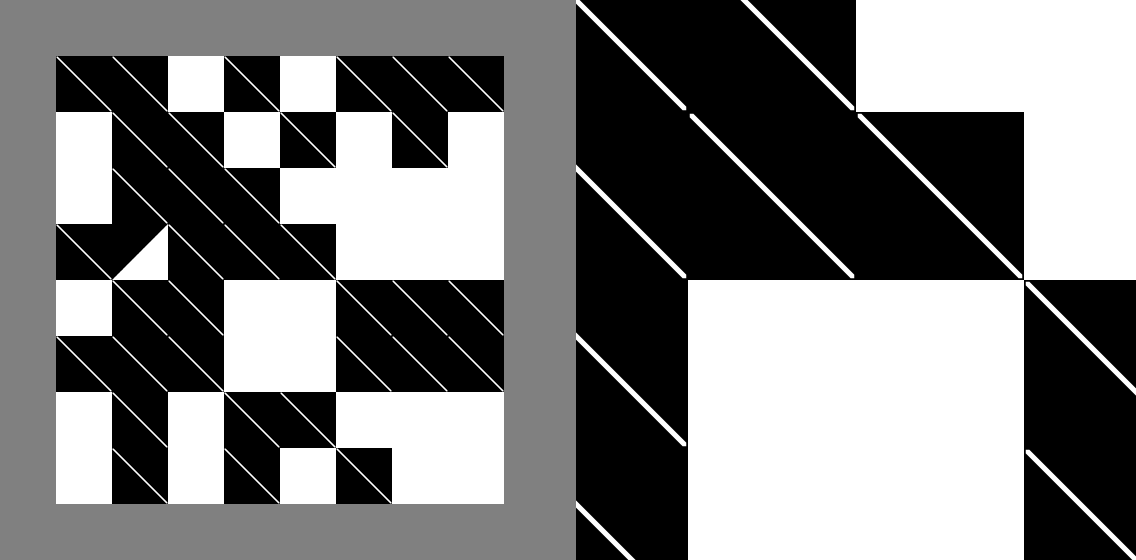
Left, the full canvas; right, a detail of the centre.
Reproduce this pattern procedurally as a WebGL 2 fragment shader.

```glsl
#version 300 es
precision highp float;
precision highp int;

#define CELLS 8
#define MARGIN 0.1
#define BLACK_CELLS 34
#define SEAM_WIDTH 0.003
#define SEAM_INSET 0.001
#define SAMPLES 4

uniform vec2 u_resolution;
out vec4 fragColor;

const float GREY = 0.5;
const float BLACK = 0.0;
const float WHITE = 1.0;

// Shuffles the cell numbers one to one, so the count of black cells is exact.
int cellRank(ivec2 cell) {
    int last = CELLS * CELLS - 1;
    int rank = cell.y * CELLS + cell.x;
    for (int i = 0; i < 4; i++) {
        rank = (rank * 29 + 11) & last;
        rank ^= rank >> 3;
    }
    return rank;
}

// Black cell: two triangles parted by a thin falling diagonal.
float seamedCell(vec2 local, float size) {
    float seam = abs(local.x + local.y - size) * sqrt(0.5) - 0.5 * SEAM_WIDTH;
    vec2 toEdge = min(local, size - local);
    float inset = SEAM_INSET - min(toEdge.x, toEdge.y);
    return max(seam, inset) < 0.0 ? WHITE : BLACK;
}

// Half cell: black above the rising diagonal.
float halfCell(vec2 local) {
    return local.y > local.x ? BLACK : WHITE;
}

float boardTone(vec2 p) {
    float size = (1.0 - 2.0 * MARGIN) / float(CELLS);
    vec2 grid = (p - MARGIN) / size;
    ivec2 cell = ivec2(floor(grid));
    if (any(lessThan(cell, ivec2(0))) || any(greaterThanEqual(cell, ivec2(CELLS)))) {
        return GREY;
    }
    vec2 local = fract(grid) * size;
    int rank = cellRank(cell);
    if (rank < BLACK_CELLS) return seamedCell(local, size);
    if (rank == BLACK_CELLS) return halfCell(local);
    return WHITE;
}

void main() {
    // Average a grid of samples per pixel to smooth every edge.
    float tone = 0.0;
    for (int y = 0; y < SAMPLES; y++) {
        for (int x = 0; x < SAMPLES; x++) {
            vec2 offset = (vec2(x, y) + 0.5) / float(SAMPLES) - 0.5;
            tone += boardTone((gl_FragCoord.xy + offset) / u_resolution);
        }
    }
    tone /= float(SAMPLES * SAMPLES);
    fragColor = vec4(vec3(tone), 1.0);
}
```
